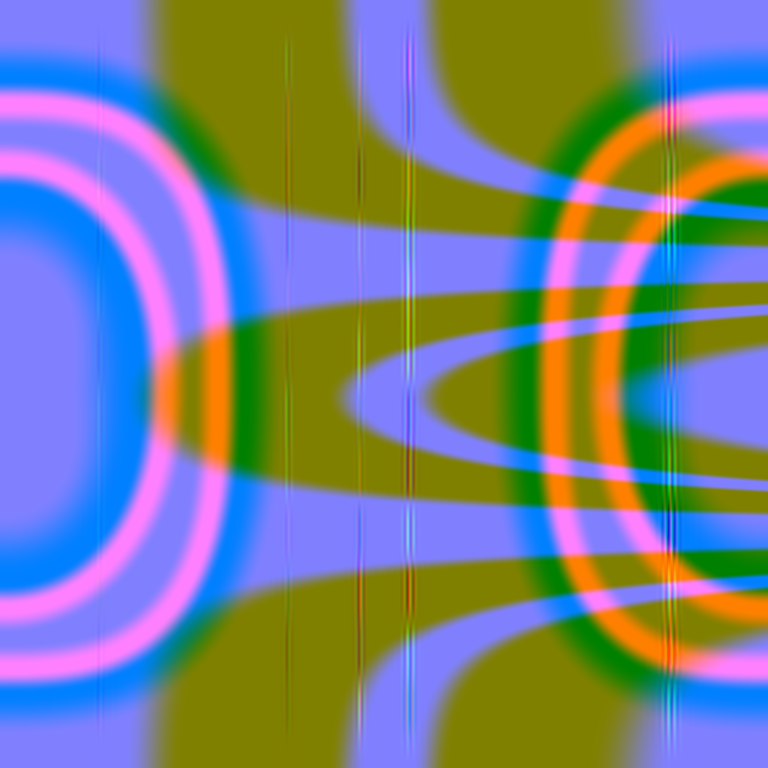
Reproduce this background procedurally as a three.js fragment shader.

```glsl
// Soft double rings wrapping round the side edges over flowing olive and lavender bands.
// Red holds ring profiles from superellipse distances, blue holds stripes of a
// warped product field, and a few thin noisy vertical streaks tint all channels.
varying vec2 vUv;

#define RING_CENTER vec2(0.003, 0.497)
#define OUTER_RADII vec2(0.281, 0.367)
#define INNER_RADII vec2(0.213, 0.290)
#define OUTER_POWER 2.8
#define INNER_POWER 2.15
#define FLOW_CENTER_Y 0.482
#define BAND_OFFSET 0.173
#define STRIPE_CENTER 0.503
#define STREAK_GAIN 0.5
#define STREAK_FREQUENCY 785.0
#define STREAK_CELLS 13.0

const float HALF_PI = 1.5707963;

vec3 hash3(vec2 p) {
  vec3 q = fract(p.xyx * vec3(0.1031, 0.1030, 0.0973));
  q += dot(q, q.yzx + 33.33);
  return fract((q.xxy + q.yzz) * q.zyx);
}

// Signed value noise along one line, one value per channel
vec3 lineNoise(float y, float seed) {
  float cell = floor(y);
  float t = smoothstep(0.15, 0.85, fract(y));
  return 2.0 * mix(hash3(vec2(cell, seed)), hash3(vec2(cell + 1.0, seed)), t) - 1.0;
}

// Radial distance to a superellipse, negative inside
float superellipse(vec2 p, vec2 radii, float power) {
  vec2 q = pow(abs(p) / radii + 1e-4, vec2(power));
  float scale = pow(q.x + q.y, 1.0 / power);
  return length(p) * (1.0 - 1.0 / scale);
}

float ringLine(float d) {
  return 1.0 - smoothstep(0.004, 0.032, abs(d));
}

float halo(float d, float start, float end) {
  return smoothstep(0.006, 0.032, d) * (1.0 - smoothstep(start, end, d));
}

// Bright ring pair with a dark halo on either side
float ringChannel(vec2 uv) {
  vec2 p = uv - RING_CENTER;
  p.x -= step(0.5, uv.x);
  float outer = superellipse(p, OUTER_RADII, OUTER_POWER);
  float inner = superellipse(p, INNER_RADII, INNER_POWER);
  float lines = ringLine(outer) + ringLine(inner);
  float shade = halo(outer, 0.036, 0.088) + halo(-inner, 0.045, 0.125);
  return 0.5 + 0.5 * (lines - shade);
}

// Stripes of a field that grows to the right and vanishes on two rows
float flowChannel(vec2 uv) {
  float s = abs(uv.y - FLOW_CENTER_Y) / BAND_OFFSET - 1.0;
  float squashed = 1.0 - 2.0 / (exp(1.84 * s) + 1.0);
  float field = uv.x * sin(HALF_PI * (s < 0.0 ? -s : squashed));
  float band = 1.0 - smoothstep(0.160, 0.235, field);
  float arc = 1.0 - smoothstep(0.030, 0.078, abs(field - STRIPE_CENTER));
  float wedge = smoothstep(0.760, 0.870, field);
  return band + arc + wedge;
}

// Fine vertical streaks, strongest to the right
vec3 streaks(vec2 uv) {
  vec3 tint = vec3(0.0);
  for (int i = 0; i < 5; i++) {
    float k = float(i) - 2.0;
    float x = 0.469 + k * (0.0434 + k * (-0.0227 + k * (0.0356 + 0.0077 * k)));
    float dx = uv.x - x;
    float width = 0.006 + 0.002 * max(k, 0.0);
    float envelope = exp(-dx * dx / (width * width));
    vec3 n = lineNoise(uv.y * STREAK_CELLS, 7.0 + 5.0 * float(i));
    vec3 ripple = 0.3 + 0.7 * cos(dx * STREAK_FREQUENCY + vec3(0.0, 1.6, 3.1));
    tint += n * ripple * envelope * (0.55 + 0.2 * k);
  }
  float fade = smoothstep(0.0, 0.08, uv.y) * (1.0 - smoothstep(0.92, 0.98, uv.y));
  return STREAK_GAIN * tint * fade;
}

void main() {
  vec3 color = vec3(ringChannel(vUv), 0.5, flowChannel(vUv));
  gl_FragColor = vec4(clamp(color + streaks(vUv), 0.0, 1.0), 1.0);
}
```
